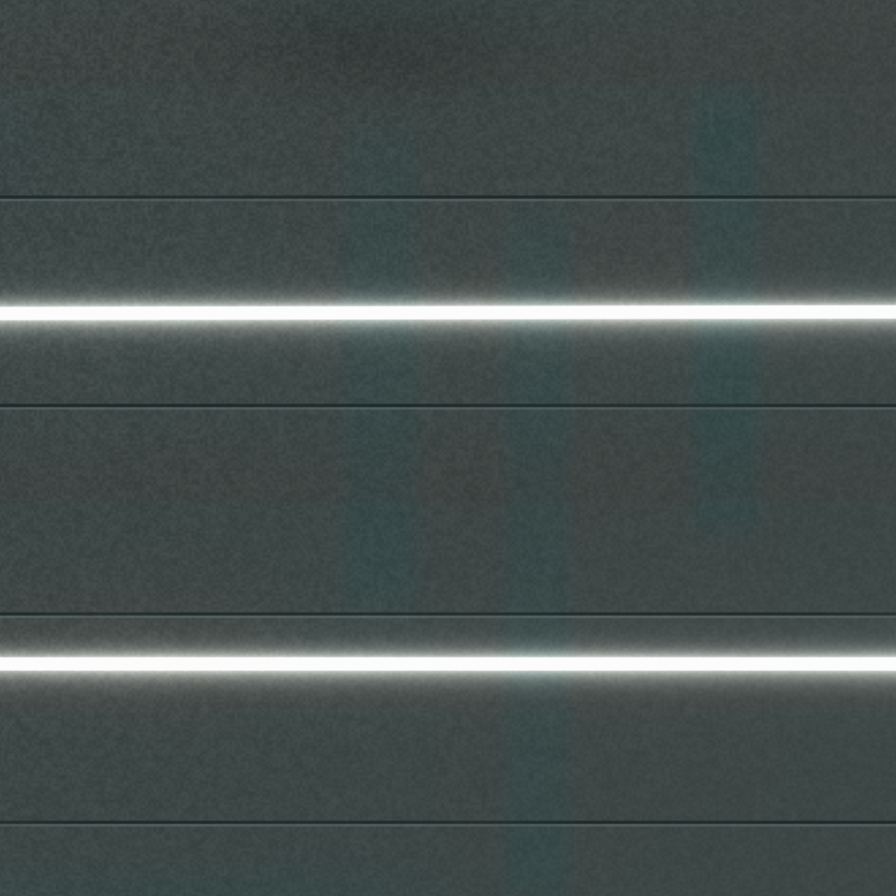
This texture is drawn by a three.js fragment shader. Its source:

```glsl
// Dark brushed wall panels with thin horizontal seams and two glowing strip lights.
varying vec2 vUv;

const vec3 PANEL_GREY = vec3(0.250, 0.274, 0.268);
const vec3 PANEL_TEAL = vec3(0.208, 0.288, 0.286);
const vec3 SEAM_DARK = vec3(0.105, 0.145, 0.145);
const vec3 SEAM_LIGHT = vec3(0.365, 0.425, 0.425);
const vec3 GLOW_TINT = vec3(0.49, 0.475, 0.455);
const vec3 LAMP_WHITE = vec3(0.99);

const float SEAM_PITCH = 0.2326;
const float SEAM_START = 0.0815;
const float LAMP_PITCH = 0.392;
const float LAMP_START = 0.2590;
const float LAMP_HALF = 0.0074;

// Sine-free hash, 0 to 1
float hash(vec2 p) {
  vec3 q = fract(vec3(p.xyx) * 0.1031);
  q += dot(q, q.yzx + 33.33);
  return fract((q.x + q.y) * q.z);
}

float valueNoise(vec2 p) {
  vec2 cell = floor(p);
  vec2 f = fract(p);
  f = f * f * (3.0 - 2.0 * f);
  float low = mix(hash(cell), hash(cell + vec2(1.0, 0.0)), f.x);
  float high = mix(hash(cell + vec2(0.0, 1.0)), hash(cell + 1.0), f.x);
  return mix(low, high, f.y);
}

// Soft-edged line of a given half width around d = 0
float line(float d, float halfWidth, float soft) {
  return 1.0 - smoothstep(halfWidth - soft, halfWidth + soft, abs(d));
}

// Soft vertical stain between two heights
float stain(vec2 p, float x, float width, float bottom, float top) {
  float across = 1.0 - smoothstep(width * 0.45, width, abs(p.x - x));
  float along = smoothstep(bottom - 0.03, bottom + 0.03, p.y)
              * (1.0 - smoothstep(top - 0.05, top + 0.05, p.y));
  return across * along;
}

// Faint tone step that starts at a height and fades out above it
float toneStep(float y, float height, float reach) {
  return smoothstep(height - 0.001, height + 0.001, y)
       * (1.0 - smoothstep(height, height + reach, y));
}

vec3 panelColor(vec2 p) {
  float teal = 0.22 + 0.35 * (valueNoise(p * vec2(5.0, 7.0) + 3.0) - 0.5);
  teal += 0.50 * stain(p, 0.425, 0.055, 0.32, 0.86);
  teal += 0.60 * stain(p, 0.600, 0.050, 0.00, 0.76);
  teal += 0.65 * stain(p, 0.810, 0.050, 0.41, 0.90);
  teal += 0.40 * (1.0 - smoothstep(0.0, 0.06, p.y)) * (1.0 - smoothstep(0.3, 0.6, p.x));
  float steps = toneStep(p.y, 0.209, 0.05) + toneStep(p.y, 0.440, 0.10)
              + toneStep(p.y, 0.906, 0.10);
  teal -= 0.30 * steps;
  vec3 color = mix(PANEL_GREY, PANEL_TEAL, clamp(teal, 0.0, 1.0));

  // Dim patch near the top edge
  vec2 patchOffset = (p - vec2(0.42, 0.955)) / vec2(0.15, 0.06);
  color -= 0.035 * exp(-dot(patchOffset, patchOffset));
  return color - 0.006 * steps;
}

// Fine grain, strongest towards the upper left
float grain(vec2 p) {
  float strength = mix(0.035, 0.075, clamp(0.6 + 0.5 * p.y - 0.6 * p.x, 0.0, 1.0));
  float fine = valueNoise(p * 330.0) - 0.5;
  float coarse = valueNoise(p * 150.0 + 41.0) - 0.5;
  return strength * (0.65 * fine + 0.35 * coarse);
}

// Groove: dark line with a lit lower lip
vec3 addSeam(vec3 color, vec2 p) {
  float d = mod(p.y - SEAM_START + 0.5 * SEAM_PITCH, SEAM_PITCH) - 0.5 * SEAM_PITCH;
  float wear = 0.75 + 0.25 * valueNoise(vec2(p.x * 9.0, floor(p.y / SEAM_PITCH)));
  color = mix(color, SEAM_LIGHT, 0.65 * wear * line(d + 0.0025, 0.0014, 0.0012));
  return mix(color, SEAM_DARK, 0.90 * wear * line(d - 0.0008, 0.0017, 0.0012));
}

// Strip light with a warm grey halo, slightly wider below
vec3 addLamp(vec3 color, vec2 p, float index) {
  float tilt = 0.0018 * (p.x - 0.5) * index;
  float d = p.y - (LAMP_START + LAMP_PITCH * index + tilt);
  float outside = max(abs(d) - LAMP_HALF, 0.0);
  float reach = d < 0.0 ? 0.0100 : 0.0082;
  float halo = exp(-outside / reach) + 0.10 * exp(-outside / 0.030);
  halo *= 0.94 + 0.12 * valueNoise(vec2(p.x * 6.0, index * 7.0));
  color += GLOW_TINT * halo;
  return mix(color, LAMP_WHITE, line(d, LAMP_HALF, 0.0013));
}

void main() {
  vec3 color = panelColor(vUv) + grain(vUv);
  color = addSeam(color, vUv);
  for (int i = 0; i < 2; i++) {
    color = addLamp(color, vUv, float(i));
  }
  gl_FragColor = vec4(clamp(color, 0.0, 1.0), 1.0);
}
```
